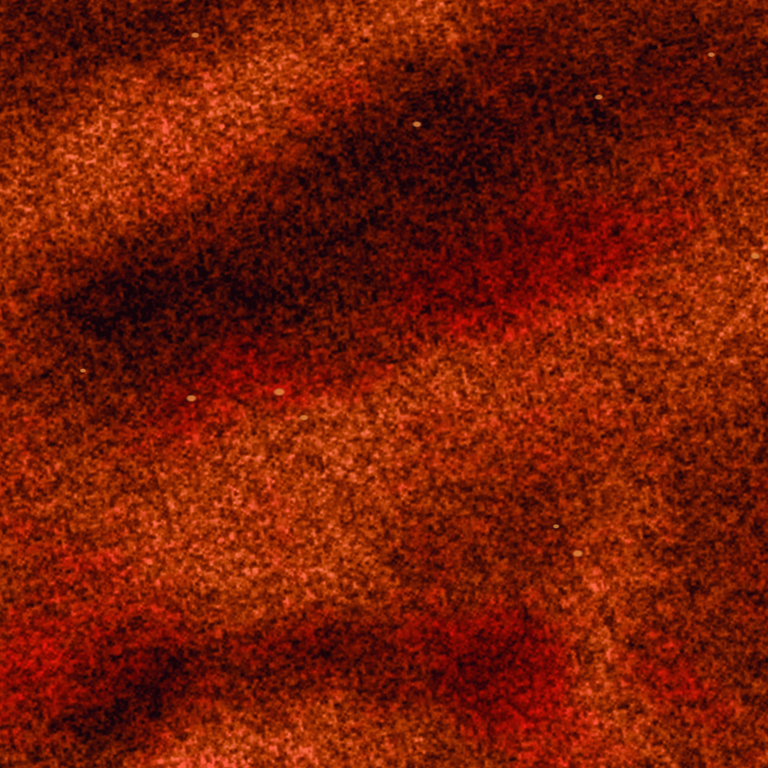
A Shadertoy shader for this texture:

```glsl
// Grainy rust-red and ember-orange cloth crossed by soft slanted shadows.
#define BASE_TONE 0.515
#define GRAIN_CELLS 180.0
#define GRAIN_GAIN 0.72
#define CLUMP_CELLS 75.0
#define CLUMP_GAIN 0.23
#define CLOUD_GAIN 0.22
#define WARP 0.11
#define SLANT 0.46
#define GLINT_CELLS 34.0
#define GLINT_SHARE 0.006

float hash(vec2 p) {
    return fract(sin(dot(p, vec2(127.1, 311.7))) * 43758.5453);
}

float noise(vec2 p) {
    vec2 cell = floor(p), f = fract(p);
    f = f * f * (3.0 - 2.0 * f);
    float low = mix(hash(cell), hash(cell + vec2(1, 0)), f.x);
    float high = mix(hash(cell + vec2(0, 1)), hash(cell + vec2(1, 1)), f.x);
    return mix(low, high, f.y);
}

float fbm(vec2 p) {
    float sum = 0.0, gain = 0.5;
    for (int i = 0; i < 5; i++) {
        sum += gain * noise(p);
        p = mat2(1.6, 1.2, -1.2, 1.6) * p + 7.3;
        gain *= 0.5;
    }
    return sum;
}

vec2 turn(vec2 p, float angle) {
    float c = cos(angle), s = sin(angle);
    return vec2(c * p.x + s * p.y, c * p.y - s * p.x);
}

// Soft slanted ellipse with a flat middle
float patchAt(vec2 p, vec2 center, vec2 radii, float angle) {
    vec2 q = turn(p - center, angle) / radii;
    float d = dot(q, q);
    return exp(-d * (0.4 + 0.6 * d));
}

// Broad lights and shadows of the folds
float foldTone(vec2 p) {
    float shade = 0.24 * patchAt(p, vec2(0.39, 0.68), vec2(0.37, 0.155), SLANT);
    shade += 0.18 * patchAt(p, vec2(0.80, 0.90), vec2(0.36, 0.12), 0.1);
    shade += 0.13 * patchAt(p, vec2(0.20, 0.56), vec2(0.14, 0.11), SLANT);
    shade += 0.25 * patchAt(p, vec2(0.12, 0.96), vec2(0.20, 0.08), 0.2);
    shade += 0.22 * patchAt(p, vec2(0.17, 0.11), vec2(0.18, 0.07), 0.8);
    shade += 0.19 * patchAt(p, vec2(0.47, 0.13), vec2(0.27, 0.07), 0.05);
    shade += 0.14 * patchAt(p, vec2(0.98, 0.28), vec2(0.11, 0.20), -0.3);
    shade += 0.10 * patchAt(p, vec2(0.64, 0.30), vec2(0.14, 0.09), SLANT);
    shade += 0.10 * patchAt(p, vec2(0.66, 0.64), vec2(0.22, 0.06), SLANT);
    float light = 0.20 * patchAt(p, vec2(0.32, 0.87), vec2(0.36, 0.08), SLANT);
    light += 0.13 * patchAt(p, vec2(0.39, 0.34), vec2(0.30, 0.15), SLANT);
    light += 0.06 * patchAt(p, vec2(0.86, 0.58), vec2(0.24, 0.12), SLANT);
    light += 0.09 * patchAt(p, vec2(0.80, 0.18), vec2(0.07, 0.20), -0.2);
    light += 0.14 * patchAt(p, vec2(0.30, 0.01), vec2(0.25, 0.05), 0.1);
    return light - shade;
}

// Where the dye turns from orange to crimson
float crimsonDye(vec2 p) {
    float red = patchAt(p, vec2(0.65, 0.64), vec2(0.24, 0.08), SLANT);
    red += 0.7 * patchAt(p, vec2(0.34, 0.48), vec2(0.14, 0.06), 0.2);
    red += patchAt(p, vec2(0.68, 0.09), vec2(0.10, 0.12), SLANT);
    red += 0.8 * patchAt(p, vec2(0.08, 0.17), vec2(0.19, 0.12), 0.7);
    red += 0.7 * patchAt(p, vec2(0.45, 0.14), vec2(0.28, 0.07), 0.0);
    red += 0.7 * patchAt(p, vec2(0.88, 0.10), vec2(0.07, 0.06), 0.0);
    return red;
}

// Fine rounded grains cut by thin dark creases
float grain(vec2 p) {
    vec2 q = turn(p, 0.2) * GRAIN_CELLS;
    float dots = noise(q) - 0.5;
    float fine = noise(q * 1.6 + 31.0) - 0.5;
    float crease = abs(noise(q * 0.62 + 57.0) - 0.5) - 0.16;
    return 0.6 * dots + 0.45 * fine + 0.35 * crease;
}

// Sparse pale flecks, one per chosen cell
float glint(vec2 p) {
    vec2 q = p * GLINT_CELLS, cell = floor(q);
    vec2 center = 0.3 + 0.4 * vec2(hash(cell + 3.1), hash(cell + 8.7));
    float size = mix(0.14, 0.26, hash(cell + 5.9));
    float chosen = step(hash(cell + 1.7), GLINT_SHARE);
    vec2 away = (fract(q) - center) * vec2(0.8, 1.2);
    return chosen * (1.0 - smoothstep(0.4 * size, size, length(away)));
}

void mainImage(out vec4 fragColor, in vec2 fragCoord) {
    vec2 p = fragCoord / iResolution.xy;
    vec2 bend = vec2(fbm(p * 7.0), fbm(p * 7.0 + 19.0)) - 0.48;
    vec2 q = p + WARP * bend;

    // Tone from folds, clouds, clumps and grain
    vec2 along = turn(p, SLANT) * vec2(5.0, 10.0);
    float tone = BASE_TONE + foldTone(q) + CLOUD_GAIN * (fbm(along) - 0.48);
    float broad = tone;
    float clump = noise(turn(p, 0.25) * CLUMP_CELLS * vec2(0.8, 1.3)) - 0.5;
    tone += (CLUMP_GAIN * clump + GRAIN_GAIN * grain(p)) * (0.6 + 0.6 * broad);
    tone = clamp(tone, 0.08, 0.97);

    // Dye: green follows the squared tone, crimson holds it back
    float dye = crimsonDye(q) + 1.3 * (fbm(p * 9.0 + 41.0) - 0.46) + 0.6 * clump;
    float red = clamp(dye, 0.0, 1.0) * (1.0 - 0.55 * smoothstep(0.5, 0.7, broad));
    float green = 0.012 + 0.45 * tone * tone * mix(1.0, 0.22, red);
    float blue = 0.01 + 0.025 * smoothstep(0.4, 0.15, tone);
    blue += 0.28 * smoothstep(0.68, 1.0, tone) * (1.0 - 0.7 * red);
    vec3 color = vec3(tone + 0.03 * red, green, blue);

    vec3 paleFleck = vec3(0.92, 0.56, 0.26);
    color = mix(color, paleFleck, 0.8 * glint(p));
    fragColor = vec4(color, 1.0);
}
```
